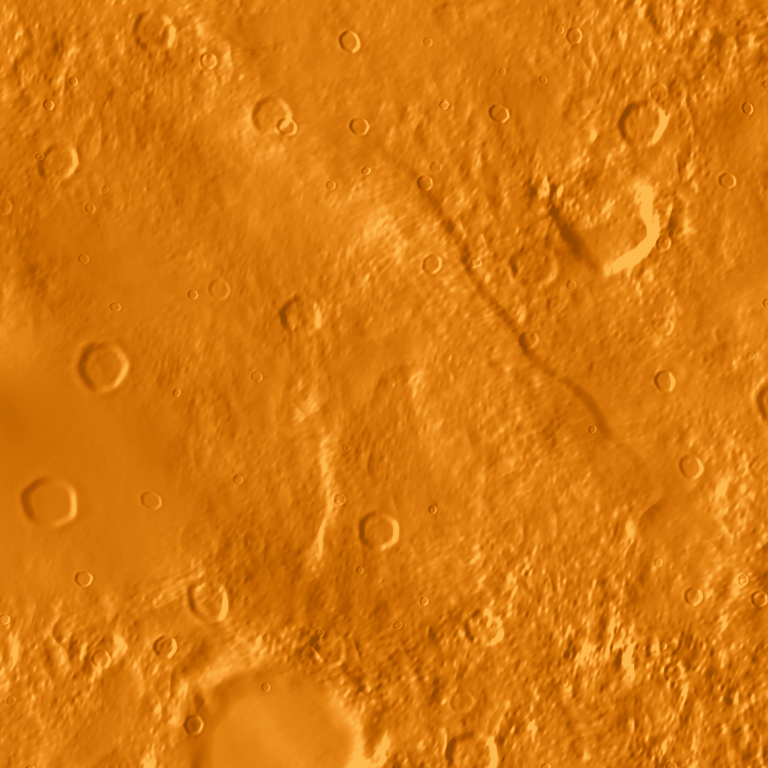
Give the GLSL for this texture, as a WebGL 2 fragment shader.

```glsl
#version 300 es
precision highp float;

uniform vec2 u_resolution;
out vec4 fragColor;

// Relief and light
const vec2 TO_LIGHT = vec2(-0.98, 0.20);
const float SLOPE_STEP = 0.0012;
const float SLOPE_GAIN = 3.5;
const float GRAIN_HEIGHT = 0.31;
const float GRAIN_SCALE = 9.0;
const vec2 GRAIN_STRETCH = vec2(0.75, 1.1);
const float RAGGEDNESS = 0.05;

// Craters
const float CRATER_DEPTH = 0.20;
const float RIM_HEIGHT = 0.05;
const float WALL_FOOT = 0.62;
const float CRATER_CELLS = 5.0;
const float CRATER_DENSITY = 0.55;

// Landmarks, in canvas units
const vec2 BASIN = vec2(0.36, 0.01);
const float BASIN_RADIUS = 0.14;
const vec2 GREAT_CRATER = vec2(0.79, 0.715);
const float GREAT_RADIUS = 0.072;
const vec2 PLAIN = vec2(0.04, 0.36);
const vec2 FAULT = vec2(0.62, 0.65);
const vec2 FAULT_ALONG = vec2(0.61, -0.79);
const vec2 FAULT_ACROSS = vec2(0.79, 0.61);

// Dust tones from shade to glare
const vec3 DUST[6] = vec3[6](
    vec3(0.73, 0.36, 0.00), vec3(0.79, 0.42, 0.01), vec3(0.84, 0.46, 0.04),
    vec3(0.89, 0.52, 0.08), vec3(0.96, 0.60, 0.18), vec3(0.99, 0.72, 0.29));

float square(float x) { return x * x; }

mat2 rotation(float angle) {
    float c = cos(angle), s = sin(angle);
    return mat2(c, s, -s, c);
}

vec3 hash(vec2 cell) {
    vec3 h = fract(cell.xyx * vec3(0.1031, 0.1030, 0.0973));
    h += dot(h, h.yxz + 33.33);
    return fract((h.xxy + h.yzz) * h.zyx);
}

// Cellular noise: one soft bump or dent per cell
float bumps(vec2 p) {
    vec2 cell = floor(p), inside = p - cell;
    float sum = 0.0;
    for (int y = -1; y <= 1; y++)
    for (int x = -1; x <= 1; x++) {
        vec2 offset = vec2(x, y);
        vec3 rnd = hash(cell + offset);
        vec2 away = offset + rnd.xy - inside;
        sum += (rnd.z - 0.5) * exp(-5.0 * dot(away, away));
    }
    return sum;
}

float crater(vec2 offset, float radius, float seed) {
    float a = atan(offset.y, offset.x);
    float outline = 1.0 + 0.025 * sin(2.0 * a + seed) + 0.02 * sin(6.0 * a + 2.3 * seed);
    float d = length(offset) / (radius * outline);
    float bowl = smoothstep(WALL_FOOT, 1.0, d) - 1.0;
    float rim = exp(-square((d - 1.02) / 0.18));
    return radius * (CRATER_DEPTH * bowl + RIM_HEIGHT * rim);
}

// Three sizes of crater, each on its own turned grid
float craterField(vec2 p) {
    float sum = 0.0, cells = CRATER_CELLS, density = CRATER_DENSITY;
    for (int i = 0; i < 3; i++) {
        vec2 q = rotation(0.5 + float(i)) * p * cells + 17.0 * float(i + 1);
        vec2 cell = floor(q);
        vec3 place = hash(cell + 3.7), look = hash(cell + 71.3);
        if (place.z < density) {
            vec2 offset = q - cell - mix(vec2(0.3), vec2(0.7), place.xy);
            float radius = mix(0.11, 0.18, look.x);
            sum += crater(offset, radius, 6.28 * look.y) * mix(0.6, 1.5, look.z) / cells;
        }
        cells *= 2.1;
        density *= 0.4;
    }
    return sum;
}

float plainDistance(vec2 p) { return length((p - PLAIN) * vec2(1.0, 1.4)); }

float faultDistance(vec2 p) {
    float along = dot(p - FAULT, FAULT_ALONG);
    return dot(p - FAULT, FAULT_ACROSS) + 0.010 * sin(17.0 * along) + 0.004 * sin(53.0 * along);
}

// Rough to the right and below, calm on the plain and basin floor
float roughness(vec2 p) {
    float region = 0.6 + 0.35 * smoothstep(0.5, 0.85, p.x) + 0.5 * (1.0 - smoothstep(0.12, 0.4, p.y))
                 + 0.15 * sin(9.0 * p.y - 7.0 * p.x);
    float calm = mix(0.15, 1.0, smoothstep(0.16, 0.30, plainDistance(p)));
    float basin = length(p - BASIN) / BASIN_RADIUS;
    float great = length(p - GREAT_CRATER) / GREAT_RADIUS;
    float floorCalm = mix(0.15, 1.0, smoothstep(0.7, 0.95, basin));
    return region * calm * floorCalm + 0.6 * exp(-square((basin - 1.12) / 0.18))
         + 0.5 * exp(-square((great - 1.0) / 0.35));
}

float height(vec2 p) {
    // Layered grain in crossing directions, creased in the middle layers
    vec2 q = rotation(-0.75) * p + 5.0;
    float grain = 0.0, scale = GRAIN_SCALE, wander = 0.0, patches = 1.0;
    for (int i = 0; i < 5; i++) {
        float b = bumps(rotation(1.9 * float(i)) * q * GRAIN_STRETCH.yx * scale + 7.0 * float(i));
        if (i < 3) wander += 0.45 * b;
        if (i == 1) patches = clamp(1.0 + 3.0 * wander, 0.4, 1.8);
        float layer = i == 1 || i == 2 ? -sqrt(b * b + 0.0006) : b;
        grain += layer * (i > 1 ? 1.25 * patches : 0.9) / scale;
        q += 0.08 / scale * sin(q.yx * scale * 1.3 + float(i));
        scale *= 2.0;
    }
    vec2 ragged = p + RAGGEDNESS * wander * vec2(1.0, -0.7);
    float h = GRAIN_HEIGHT * roughness(p) * grain + craterField(mix(p, ragged, 0.25));

    // Scarps and the two great craters, with ragged edges
    float along = dot(p - FAULT, FAULT_ALONG);
    float reach = smoothstep(-0.3, -0.12, along) * (1.0 - smoothstep(0.2, 0.45, along));
    h -= 0.011 * reach * smoothstep(-0.009, 0.009, faultDistance(mix(p, ragged, 0.7)));
    float broken = (0.6 + 0.4 * sin(19.0 * p.y + 6.0 * p.x - 0.95)) * smoothstep(0.1, 0.25, p.y);
    h += 0.016 * broken * smoothstep(0.383, 0.41, plainDistance(ragged));
    h += 0.9 * crater(ragged - BASIN, BASIN_RADIUS, 1.0);
    return h + 1.3 * crater(mix(p, ragged, 0.8) - GREAT_CRATER, GREAT_RADIUS, 4.0);
}

// Broad pale and dark drifts of dust
float dustTone(vec2 p) {
    vec2 q = vec2(dot(p, FAULT_ALONG), dot(p, FAULT_ACROSS)) + 0.015 * sin(p.yx * 13.0);
    float wisps = bumps(q * vec2(9.0, 19.0) + 9.0);
    float tone = 0.42 + 3.0 * bumps(q * vec2(2.5, 4.5) + 31.0) + 1.5 * wisps;
    float s = faultDistance(p);
    float upper = smoothstep(0.5, 0.75, p.y);
    tone += (0.6 + 2.0 * wisps) * upper * exp(-square((s + 0.09) / 0.06));
    tone -= 0.35 * exp(-square((s - 0.02) / 0.05)) + 0.7 * exp(-square((s + 0.23) / 0.07));
    tone += 1.6 * exp(-square(length((p - vec2(0.0, 0.56)) * vec2(1.0, 1.7)) / 0.09));
    return tone + 0.5 * (1.0 - smoothstep(0.7, 0.95, length(p - BASIN) / BASIN_RADIUS));
}

void main() {
    vec2 p = gl_FragCoord.xy / min(u_resolution.x, u_resolution.y);
    vec2 reach = TO_LIGHT * SLOPE_STEP;
    float slope = (height(p - reach) - height(p + reach)) / (2.0 * SLOPE_STEP);
    float tone = 2.0 + SLOPE_GAIN * slope + dustTone(p);

    float level = clamp(tone, 0.0, 4.999);
    int i = int(level);
    vec3 colour = mix(DUST[i], DUST[i + 1], level - float(i));
    colour *= 1.0 + 0.1 * clamp(tone, -2.0, 0.0);
    fragColor = vec4(colour, 1.0);
}
```
